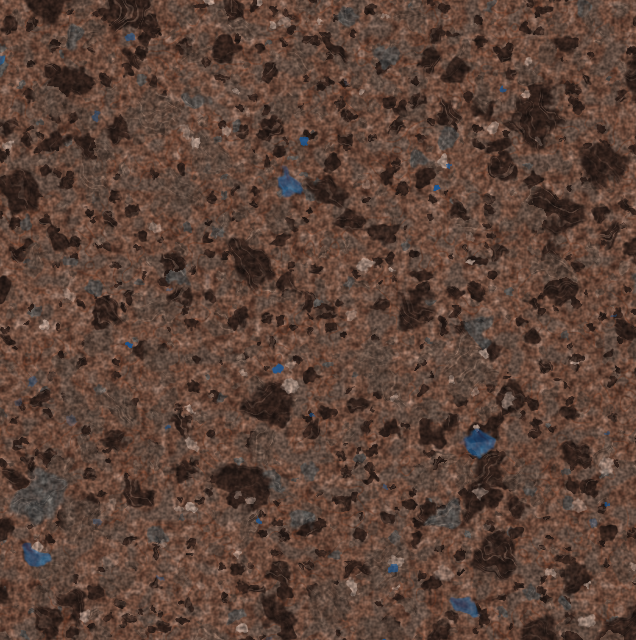
Reproduce this texture procedurally as a WebGL 2 fragment shader.

```glsl
#version 300 es
precision highp float;
// Polished brown granite: rusty mottled ground, dark streaked grains, rare blue flakes.

#define LARGE_CELLS 13.0
#define MEDIUM_CELLS 24.0
#define SMALL_CELLS 46.0
#define GRAIN_SHARE 0.55
#define DARK_SHARE 0.52
#define EDGE_WARP 0.34
#define SPECKLE 0.30
#define VEIN_STRENGTH 0.50
#define STREAK_STRENGTH 0.34
#define BLUE_SHARE 0.012
#define PALE_SHARE 0.045

uniform vec2 u_resolution;
out vec4 fragColor;

struct Grain {
    float cover;  // 0 outside, 1 inside
    vec3 id;      // random values of this grain
    vec2 local;   // rotated position in canvas units
};

vec3 hash3(vec2 p, float seed) {
    vec3 q = fract(vec3(p.xyx + seed * 7.31) * vec3(0.1031, 0.1030, 0.0973));
    q += dot(q, q.yxz + 33.33);
    return fract((q.xxy + q.yxx) * q.zyx);
}

vec2 gradient(vec2 cell) {
    float angle = 6.2832 * hash3(cell, 3.0).x;
    return vec2(cos(angle), sin(angle));
}

// Gradient noise, roughly -1 to 1
float noise(vec2 p) {
    vec2 i = floor(p), f = fract(p);
    vec2 w = f * f * f * (f * (f * 6.0 - 15.0) + 10.0);
    vec2 e = vec2(1.0, 0.0);
    float low = mix(dot(gradient(i), f), dot(gradient(i + e.xy), f - e.xy), w.x);
    float high = mix(dot(gradient(i + e.yx), f - e.yx), dot(gradient(i + e.xx), f - e.xx), w.x);
    return 1.5 * mix(low, high, w.y);
}

// Scattered ragged ellipses, one candidate per cell
Grain grainLayer(vec2 p, float cells, float share, float seed) {
    vec2 q = p * cells + seed * 5.7;
    vec2 wobble = vec2(noise(q * 1.9), noise(q * 1.9 + 31.4));
    wobble += 0.5 * vec2(noise(q * 4.7 + 9.2), noise(q * 4.7 + 57.1));
    q += EDGE_WARP * 0.6 * wobble;
    Grain best = Grain(0.0, vec3(0.0), vec2(0.0));
    for (int y = -1; y <= 1; y++) {
        for (int x = -1; x <= 1; x++) {
            vec2 cell = floor(q) + vec2(x, y);
            vec3 place = hash3(cell, seed);
            if (place.z > share) continue;
            vec3 shape = hash3(cell, seed + 11.0);
            float angle = (shape.x - 0.5) * 2.6;
            float c = cos(angle), s = sin(angle);
            vec2 d = mat2(c, -s, s, c) * (q - cell - place.xy);
            float radius = mix(0.24, 0.56, shape.y * shape.y);
            float reach = length(d / vec2(1.0, mix(0.55, 1.0, shape.z))) / radius;
            float cover = 1.0 - smoothstep(0.78, 1.12, reach);
            if (cover > best.cover) best = Grain(cover, hash3(cell, seed + 23.0), d / cells);
        }
    }
    return best;
}

// Fine ground of brown, grey and tan with rust veins
vec3 groundColor(vec2 p) {
    float tone = 0.52 + 0.36 * noise(p * 42.0) + 0.38 * noise(p * 88.0 + 4.0) + 0.10 * noise(p * 5.0);
    vec3 color = mix(vec3(0.28, 0.175, 0.135), vec3(0.43, 0.30, 0.24), smoothstep(0.0, 0.55, tone));
    color = mix(color, vec3(0.55, 0.435, 0.38), smoothstep(0.5, 1.1, tone));
    float grey = smoothstep(0.02, 0.5, noise(p * 33.0 + 71.0) + 0.3 * noise(p * 6.0 + 13.0));
    color = mix(color, vec3(0.36, 0.295, 0.26), 0.75 * grey);
    float vein = 1.0 - smoothstep(0.0, 0.16, abs(noise(p * 50.0 + 23.0)));
    vein *= smoothstep(-0.2, 0.4, noise(p * 17.0 + 47.0));
    return mix(color, vec3(0.42, 0.225, 0.145), VEIN_STRENGTH * vein);
}

// Grains are near black, translucent grey brown, or a few steel grey
vec3 paintGrain(vec3 under, Grain g, vec2 p) {
    float mottle = 0.5 + 0.55 * noise(p * 70.0 + 8.0);
    vec3 dark = mix(vec3(0.10, 0.068, 0.058), vec3(0.235, 0.155, 0.125), mottle);
    vec3 smoky = mix(vec3(0.27, 0.20, 0.165), vec3(0.39, 0.32, 0.28), mottle);
    vec3 steel = mix(vec3(0.20, 0.20, 0.20), vec3(0.34, 0.36, 0.36), mottle);
    float isDark = step(g.id.x, DARK_SHARE);
    vec3 color = mix(smoky, dark, isDark);
    color = mix(color, steel, step(0.93, g.id.x));
    float streak = smoothstep(0.08, 0.55, noise(g.local * vec2(22.0, 210.0) + 40.0 * g.id.yz));
    color += STREAK_STRENGTH * streak * g.id.y * vec3(0.46, 0.39, 0.34);
    return mix(under, color, g.cover * mix(0.72, 0.94, isDark));
}

void main() {
    vec2 p = gl_FragCoord.xy / u_resolution.y;
    vec3 color = groundColor(p);
    color = paintGrain(color, grainLayer(p, SMALL_CELLS, GRAIN_SHARE * 0.85, 1.0), p);
    color = paintGrain(color, grainLayer(p, MEDIUM_CELLS, GRAIN_SHARE, 2.0), p);
    color = paintGrain(color, grainLayer(p, LARGE_CELLS, GRAIN_SHARE, 4.0), p);

    // Pale flecks
    Grain pale = grainLayer(p, 38.0, PALE_SHARE, 6.0);
    color = mix(color, vec3(0.66, 0.57, 0.52), pale.cover * mix(0.3, 0.85, pale.id.x));

    // Crystal speckle over everything
    float speckle = noise(p * 135.0 + 5.0) + 0.8 * noise(p * 230.0 + 19.0);
    color *= 1.0 + SPECKLE * speckle;

    // Iridescent flakes, a few broad and some tiny
    Grain flake = grainLayer(p, 17.0, BLUE_SHARE, 8.0);
    Grain chip = grainLayer(p, 55.0, BLUE_SHARE * 0.7, 9.0);
    float sheen = 0.5 + 0.6 * noise(flake.local * vec2(45.0, 120.0) + 3.0);
    vec3 blue = mix(vec3(0.06, 0.16, 0.38), vec3(0.10, 0.50, 0.78), sheen);
    color = mix(color, blue, max(flake.cover * mix(0.45, 0.95, flake.id.x), chip.cover * chip.id.x));
    fragColor = vec4(clamp(color, 0.0, 1.0), 1.0);
}
```
